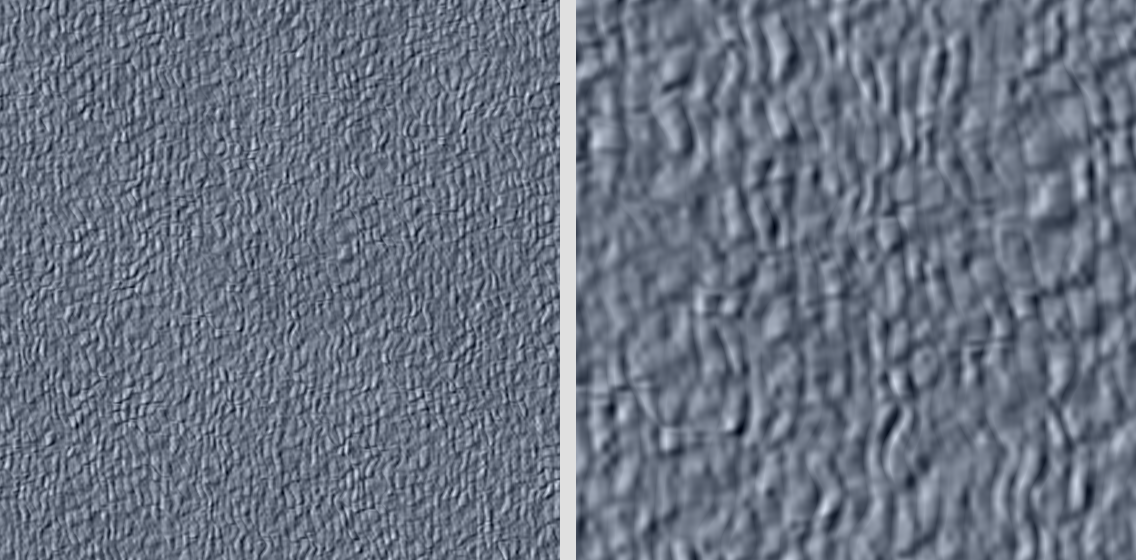
Left, the full canvas; right, a detail of the centre.
Give the GLSL for this texture, as a Shadertoy shader.

```glsl
const vec3 BASE_COLOR = vec3(0.405, 0.440, 0.500);
const vec2 THREADS = vec2(66.0, 32.0);      // warp columns and floats per canvas
const float TWILL_STEP = 0.30;              // float offset from column to column
const float STAGGER = 0.45;                 // random slip of each column
const vec2 COARSE_FIBER = vec2(112.0, 64.0);
const vec2 FINE_FIBER = vec2(215.0, 150.0);
const float COARSE_RELIEF = 1.2;
const float FINE_RELIEF = 0.7;
const float RIDGE_RELIEF = 0.5;
const vec2 LIGHT_STEP = vec2(0.0025, -0.0013);
const float CONTRAST = 0.215;
const float HEIGHT_TINT = 0.05;
const float MEAN_HEIGHT = 1.5;
const float CLOUD_TINT = 0.04;
const float PI = 3.14159;

float hash(vec2 p) {
    return fract(sin(dot(p, vec2(127.1, 311.7))) * 43758.5453);
}

float noise(vec2 p) {
    vec2 i = floor(p);
    vec2 f = fract(p);
    f = f * f * (3.0 - 2.0 * f);
    float low = mix(hash(i), hash(i + vec2(1.0, 0.0)), f.x);
    float high = mix(hash(i + vec2(0.0, 1.0)), hash(i + vec2(1.0, 1.0)), f.x);
    return mix(low, high, f.y);
}

// Uneven yarn: bends the grid, in units of threads
vec2 bendThreads(vec2 p) {
    vec2 broad = vec2(noise(p * 9.0), noise(p * 9.0 + 37.0)) - 0.5;
    vec2 local = vec2(noise(p * 38.0 + 11.0), noise(p * 38.0 + 71.0)) - 0.5;
    return p * THREADS + broad * vec2(1.6, 1.2) + local * vec2(0.9, 0.6);
}

// Raised warp floats, each column stepped along the twill diagonal
float warpFloats(vec2 t) {
    float column = floor(t.x);
    float slip = STAGGER * (hash(vec2(column, 5.0)) - 0.5);
    float along = t.y - column * TWILL_STEP + slip;
    float v = fract(along);
    float ends = smoothstep(0.0, 0.25, v) * smoothstep(1.0, 0.75, v);
    float strength = mix(0.3, 1.2, hash(vec2(column, floor(along))));
    return sin(PI * fract(t.x)) * ends * strength;
}

float clothHeight(vec2 p) {
    vec2 t = bendThreads(p);
    float ridge = 0.5 + 0.5 * cos(2.0 * PI * (t.y - t.x * TWILL_STEP));
    return warpFloats(t)
        + RIDGE_RELIEF * ridge
        + COARSE_RELIEF * noise(p * COARSE_FIBER)
        + FINE_RELIEF * noise(p * FINE_FIBER + 19.0);
}

void mainImage(out vec4 fragColor, in vec2 fragCoord) {
    vec2 p = fragCoord / iResolution.y;

    // Side light from the upper left
    float lit = clothHeight(p + LIGHT_STEP);
    float shaded = clothHeight(p - LIGHT_STEP);
    float tone = CONTRAST * (lit - shaded);

    // Raised yarn is paler, with faint clouds over the cloth
    tone += HEIGHT_TINT * (0.5 * (lit + shaded) - MEAN_HEIGHT);
    tone += CLOUD_TINT * (noise(p * 6.0 + 53.0) - 0.5);

    fragColor = vec4(clamp(BASE_COLOR + tone, 0.0, 1.0), 1.0);
}
```
